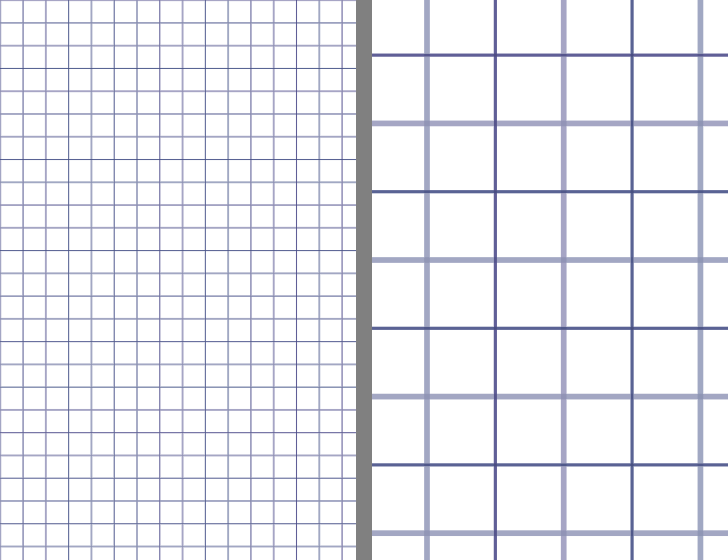
Left, the full canvas; right, a detail of the centre.
Reproduce this pattern procedurally as a Shadertoy shader.

```glsl
// Square-ruled graph paper: thin slate-blue lines on white, alternating crisp and soft.

const vec3 PAPER = vec3(1.0);
const vec3 INK = vec3(0.36, 0.38, 0.585);

// All lengths are fractions of the canvas height.
const vec2 CELL = vec2(0.04069, 0.04065);
const vec2 MARGIN = vec2(0.0005, 0.0003);
const float CRISP_WIDTH = 0.0019;
const float SOFT_WIDTH = 0.0034;
const float SOFT_STRENGTH = 0.56;

float hash(float n) {
    return fract(sin(n * 12.9898) * 43758.5453);
}

// Share of a pixel covered by a line, for a distance to its centre.
float coverage(float dist, float width, float pixel) {
    float overlap = 0.5 * (width + pixel) - dist;
    return clamp(overlap / pixel, 0.0, min(width / pixel, 1.0));
}

// Light passed by one family of parallel lines.
vec3 ruling(float position, float cell, float pixel, float seed) {
    float index = floor(position / cell + 0.5);
    float dist = abs(position - index * cell);

    // Odd lines are narrow and dark, even lines wider and paler.
    float odd = mod(index, 2.0);
    float width = mix(SOFT_WIDTH, CRISP_WIDTH, odd);
    float strength = mix(SOFT_STRENGTH, 1.0, odd);

    // Slight drift of each line between violet and blue.
    float drift = hash(index + seed) - 0.5;
    vec3 ink = INK + drift * vec3(0.05, -0.03, 0.02);

    return mix(PAPER, ink, strength * coverage(dist, width, pixel));
}

void mainImage(out vec4 fragColor, in vec2 fragCoord) {
    float pixel = 1.0 / iResolution.y;

    // Measure from the upper left corner of the sheet.
    vec2 sheet = vec2(fragCoord.x, iResolution.y - fragCoord.y) * pixel - MARGIN;

    vec3 upright = ruling(sheet.x, CELL.x, pixel, 3.0);
    vec3 level = ruling(sheet.y, CELL.y, pixel, 71.0);

    // Crossings stay close to the colour of a single line.
    vec3 color = mix(min(upright, level), upright * level, 0.3);
    fragColor = vec4(color, 1.0);
}
```
